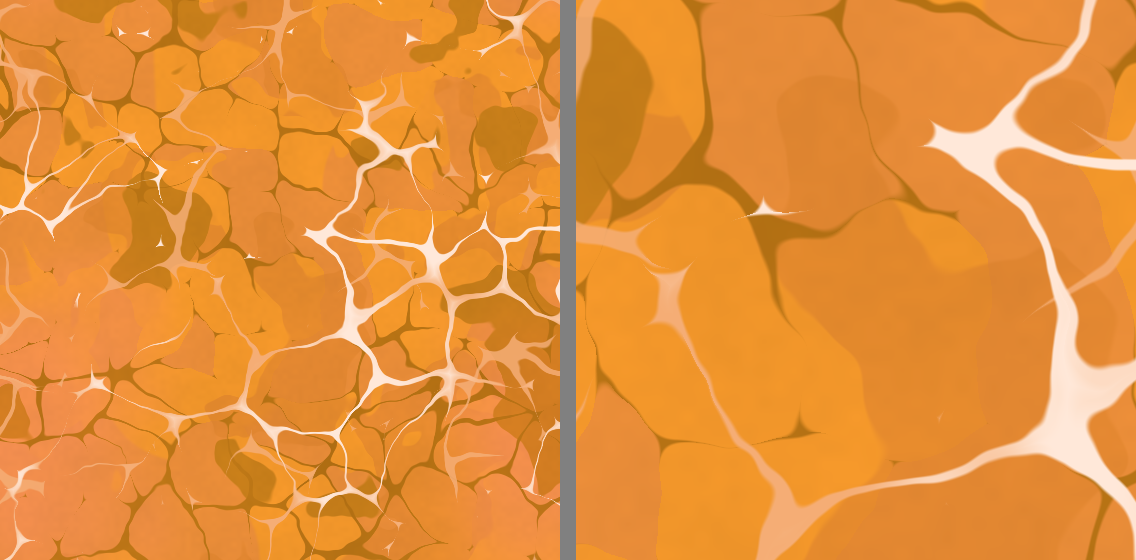
Left, the full canvas; right, a detail of the centre.
Write a three.js fragment shader that draws this texture.

```glsl
// Warm painted stone: flat orange pebbles with ochre gaps and shadows, crossed by
// broken pale veins. Each net is a domain-warped Voronoi diagram whose edge
// distances are blended smoothly, so that lines swell into webs at the junctions.

varying vec2 vUv;

const vec3 AMBER  = vec3(0.950, 0.590, 0.165);
const vec3 TAN    = vec3(0.912, 0.550, 0.220);
const vec3 OCHRE  = vec3(0.775, 0.490, 0.100);
const vec3 OLIVE  = vec3(0.690, 0.430, 0.070);
const vec3 RUST   = vec3(0.840, 0.490, 0.140);
const vec3 SALMON = vec3(0.960, 0.555, 0.340);
const vec3 PEACH  = vec3(0.960, 0.680, 0.460);
const vec3 BLUSH  = vec3(1.000, 0.910, 0.850);

const float PEBBLE_SCALE = 9.5;    // cells across the canvas
const float VEIN_SCALE   = 6.6;
const float THREAD_SCALE = 6.0;
const float SHADOW_SCALE = 6.0;
const float SHADOW_LEVEL = 0.605;
const float BEND         = 0.11;   // broad bending of the nets
const float RIPPLE       = 0.026;  // small wobble of the lines
const float WEB_SHARP    = 18.0;   // higher gives smaller junction webs
const float SOFT         = 0.0011; // half width of a smoothed edge
const vec2  SALMON_SPOT  = vec2(0.03, 0.25);

vec2 hash2(vec2 p) {
  vec3 q = fract(p.xyx * vec3(0.1031, 0.1030, 0.0973));
  q += dot(q, q.yzx + 33.33);
  return fract((q.xx + q.yz) * q.zy);
}

float noise(vec2 p) {
  vec2 i = floor(p);
  vec2 f = fract(p);
  f = f * f * (3.0 - 2.0 * f);
  float low  = mix(hash2(i).x, hash2(i + vec2(1.0, 0.0)).x, f.x);
  float high = mix(hash2(i + vec2(0.0, 1.0)).x, hash2(i + 1.0).x, f.x);
  return mix(low, high, f.y);
}

float fbm(vec2 p) {
  return 0.57 * noise(p) + 0.29 * noise(p * 2.03 + 11.7) + 0.14 * noise(p * 4.1 + 5.3);
}

vec2 fbm2(vec2 p) {
  return vec2(fbm(p + 3.1), fbm(p + 47.9)) - 0.5;
}

// Crisp blobs where the noise exceeds a level.
float blobs(vec2 p, float scale, float level) {
  float soft = SOFT * scale;
  return smoothstep(level - soft, level + soft, fbm(p * scale));
}

// x: smoothed distance to the cell border in cell units, y: random value per cell.
vec2 cellNet(vec2 p) {
  vec2 home = floor(p);
  vec2 nearest = vec2(0.0);
  vec2 nearestCell = home;
  float best = 1e3;
  for (int y = -1; y <= 1; y++) {
    for (int x = -1; x <= 1; x++) {
      vec2 cell = home + vec2(float(x), float(y));
      vec2 d = cell + hash2(cell) - p;
      if (dot(d, d) < best) {
        best = dot(d, d);
        nearest = d;
        nearestCell = cell;
      }
    }
  }
  float sum = 1e-6;
  for (int y = -2; y <= 2; y++) {
    for (int x = -2; x <= 2; x++) {
      vec2 cell = nearestCell + vec2(float(x), float(y));
      vec2 d = cell + hash2(cell) - p;
      vec2 gap = d - nearest;
      if (dot(gap, gap) > 1e-5) {
        sum += exp(-WEB_SHARP * dot(0.5 * (d + nearest), normalize(gap)));
      }
    }
  }
  return vec2(-log(sum) / WEB_SHARP, hash2(nearestCell + 71.0).y);
}

// Coverage of a net line; a negative width leaves only the junction webs.
float line(float border, float width, float scale) {
  float soft = SOFT * scale;
  return 1.0 - smoothstep(width - soft, width + soft, border);
}

void main() {
  vec2 uv = vUv;
  vec2 p = uv + BEND * fbm2(uv * 5.0) + RIPPLE * fbm2(uv * 17.0 + 9.0);

  // Pebbles: one flat tone per cell, clustered by slow noise.
  vec2 pebble = cellNet(p * PEBBLE_SCALE + 20.0);
  float tone = pebble.y + 0.5 * (noise(uv * 3.0 + 8.0) - 0.5);
  vec3 color = mix(TAN, AMBER, smoothstep(0.46, 0.47, tone));
  color = mix(color, mix(TAN, RUST, 0.5), 0.7 * blobs(p + 6.3, 7.0, 0.60));
  color = mix(color, AMBER, 0.85 * blobs(p + 2.7, 6.0, 0.62));

  // Salmon region, wrapped around the canvas edges.
  vec2 offset = abs(fract(uv - SALMON_SPOT + 0.5) - 0.5);
  float reach = length(offset) + 0.3 * (fbm(uv * 4.0 + 31.0) - 0.5);
  float salmon = 1.0 - smoothstep(0.08, 0.34, reach);
  color = mix(color, SALMON, 0.75 * salmon);

  // Overlapping shadow shapes, then the gaps between pebbles.
  vec3 shade = mix(OCHRE, RUST, 0.8 * salmon);
  color = mix(color, shade, blobs(p + 13.4, SHADOW_SCALE, SHADOW_LEVEL));
  float gapWidth = mix(-0.055, 0.060, noise(uv * 7.0 + 19.0));
  float gapTone = noise(uv * 5.0 + 64.0);
  color = mix(color, mix(OLIVE, shade, 0.6 * gapTone), line(pebble.x, gapWidth, PEBBLE_SCALE));

  // Soft brush shading of the ground.
  color *= 1.0 + 0.06 * (fbm(uv * 12.0 + 2.0) - 0.5) + 0.02 * (noise(uv * 110.0) - 0.5);

  // Faint peach threads, mostly broken.
  float thread = cellNet(p * THREAD_SCALE + 83.0).x;
  float threadWidth = mix(-0.085, 0.032, noise(uv * 6.0 + 55.0));
  color = mix(color, PEACH, 0.85 * line(thread, threadWidth, THREAD_SCALE));

  // Pale veins that taper out and whiten toward their webs.
  float vein = cellNet(p * VEIN_SCALE + 140.0).x;
  float veinWidth = mix(-0.045, 0.037, noise(uv * 6.0 + 91.0));
  float white = smoothstep(0.36, 0.60, fbm(uv * 5.0 + 77.0) - 1.2 * min(vein, 0.0));
  color = mix(color, mix(PEACH, BLUSH, white), line(vein, veinWidth, VEIN_SCALE));

  gl_FragColor = vec4(color, 1.0);
}
```
